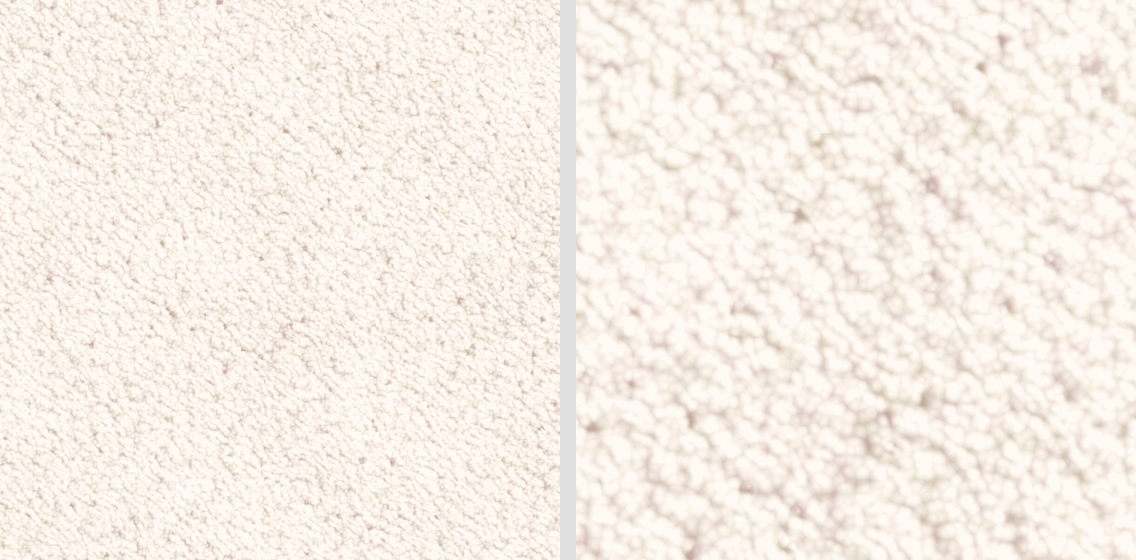
Left, the full canvas; right, a detail of the centre.
Reproduce this texture procedurally as a WebGL 2 fragment shader.

```glsl
#version 300 es
precision highp float;
// Pale cream rough plaster with slanting fibres, fine grit and small rosy-brown pores.

#define FIBRE_FREQ vec2(44.0, 92.0)
#define FIBRE_ANGLE -0.68
#define GRIT_FREQ 150.0
#define PORE_FREQ 25.0
#define PORE_RADIUS 0.21
#define PORE_DEPTH 2.5
#define FIBRE_WEIGHT 0.52
#define RELIEF_WEIGHT 0.45
#define GRIT_WEIGHT 0.55
#define CLOUD_WEIGHT 0.3
#define TINT_AMOUNT 0.012

uniform vec2 u_resolution;
out vec4 fragColor;

vec3 hash3(vec2 p) {
    vec3 q = fract(p.xyx * vec3(0.1031, 0.1030, 0.0973));
    q += dot(q, q.yxz + 33.33);
    return fract((q.xxy + q.yzz) * q.zyx);
}

// Cellular noise: x = distance to the nearest seed, y = random value of that seed
vec2 cellular(vec2 p) {
    vec2 cell = floor(p);
    vec2 nearest = vec2(9.0, 0.0);
    for (int y = -1; y <= 1; y++) {
        for (int x = -1; x <= 1; x++) {
            vec2 corner = cell + vec2(x, y);
            vec3 seed = hash3(corner + 211.0);
            float d = length(corner + seed.xy - p);
            if (d < nearest.x) nearest = vec2(d, seed.z);
        }
    }
    return nearest;
}

// Cell distance rescaled to roughly zero mean and unit spread
float grain(vec2 p) {
    return (cellular(p).x - 0.48) / 0.19;
}

// Broad uneven shading from layered sines
float cloud(vec2 p) {
    float sum = 0.0;
    float amplitude = 0.7;
    for (int i = 0; i < 4; i++) {
        sum += amplitude * sin(p.x + 1.7 * sin(p.y * 0.8)) * cos(p.y - 1.3 * sin(p.x * 0.6));
        p = mat2(1.2, 1.4, -1.4, 1.2) * p + 2.3;
        amplitude *= 0.75;
    }
    return sum;
}

float ramp(float a, float b, float x) {
    return clamp((x - a) / (b - a), 0.0, 1.0);
}

// Darkness to colour, from lit ridge to deep pore
vec3 plasterColor(float dark) {
    vec3 c = vec3(1.0, 0.985, 0.957);
    c = mix(c, vec3(0.98, 0.942, 0.908), ramp(-1.05, -0.05, dark));
    c = mix(c, vec3(0.95, 0.91, 0.865), ramp(-0.05, 0.6, dark));
    c = mix(c, vec3(0.92, 0.88, 0.845), ramp(0.6, 1.1, dark));
    c = mix(c, vec3(0.88, 0.82, 0.77), ramp(1.1, 1.85, dark));
    return mix(c, vec3(0.77, 0.68, 0.63), ramp(1.85, 3.6, dark));
}

void main() {
    vec2 uv = gl_FragCoord.xy / min(u_resolution.x, u_resolution.y);

    // Fibres: stretched cells along a slanting, gently bent axis
    vec2 bent = uv + 0.006 * vec2(cloud(uv * 31.0), cloud(uv * 27.0 + 5.0));
    float c = cos(FIBRE_ANGLE), s = sin(FIBRE_ANGLE);
    vec2 along = mat2(c, -s, s, c) * bent;
    float fibre = grain(along * FIBRE_FREQ);
    float shifted = grain(along * FIBRE_FREQ + vec2(0.1, 0.4));
    float relief = (fibre - shifted) * 0.7;

    // Grit: fine specks over the fibres
    float grit = grain(uv * GRIT_FREQ);

    // Pores: ragged spots of varied depth
    vec2 ragged = uv + 0.0012 * vec2(grit, fibre);
    vec2 pore = cellular(ragged * PORE_FREQ);
    float radius = PORE_RADIUS * mix(0.75, 1.25, fract(pore.y * 7.0));
    float spot = (1.0 - smoothstep(0.0, radius, pore.x)) * smoothstep(0.05, 0.8, pore.y);

    float shade = cloud(uv * 9.0);
    float dark = FIBRE_WEIGHT * fibre + RELIEF_WEIGHT * relief
               + GRIT_WEIGHT * grit + CLOUD_WEIGHT * shade + PORE_DEPTH * spot;
    vec3 color = plasterColor(dark);

    // Tint: drift between tan, rose and cool grey in the darker parts
    float drift = cloud(uv * 60.0 + 3.0) + 2.0 * spot * (fract(pore.y * 13.0) - 0.4);
    color += TINT_AMOUNT * drift * ramp(-0.8, 1.2, dark) * vec3(0.3, -0.6, 0.9);

    fragColor = vec4(clamp(color, 0.0, 1.0), 1.0);
}
```
